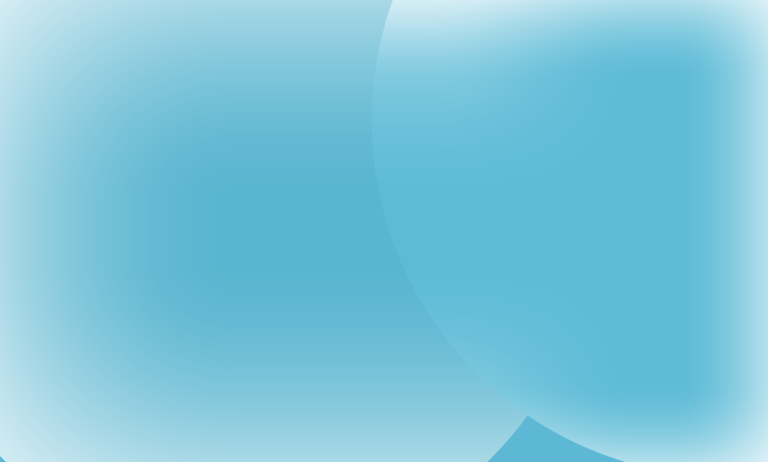
A Shadertoy shader for this background:

```glsl
// Two overlapping pale-rimmed discs on a flat aqua background.

const float ASPECT = 1.6696;   // scene width in units of its height
const vec3 BACKDROP = vec3(0.361, 0.722, 0.832);
const vec3 LEFT_BASE = vec3(0.351, 0.710, 0.815);
const vec3 RIGHT_BASE = vec3(0.369, 0.735, 0.842);
const vec3 GLOW = vec3(1.0);

// Soft-edged coverage of a disc
float disc(vec2 p, vec2 center, float radius, float blur) {
    return 1.0 - smoothstep(-blur, blur, length(p - center) - radius);
}

// Glow strength falling from an edge to zero over a given reach
float edgeGlow(float dist, float reach, float strength, float power) {
    return strength * pow(clamp(1.0 - dist / reach, 0.0, 1.0), power);
}

// Combined opacity of two overlaid glows
float overlay(float a, float b) {
    return 1.0 - (1.0 - a) * (1.0 - b);
}

// Glow along both the top and the bottom edge
float verticalGlow(float y, float reach, float strength) {
    return overlay(edgeGlow(1.0 - y, reach, strength, 1.7),
                   edgeGlow(y, reach, strength, 1.7));
}

void mainImage(out vec4 fragColor, in vec2 fragCoord) {
    vec2 p = fragCoord / iResolution.xy * vec2(ASPECT, 1.0);
    float blur = 0.75 / iResolution.y;

    // Left disc: broad glow from the left, top and bottom
    float broadGlow = verticalGlow(p.y, 0.435, 0.48);
    float leftGlow = overlay(broadGlow, edgeGlow(p.x, 0.52, 0.51, 2.0));
    vec3 leftColor = mix(LEFT_BASE, GLOW, leftGlow);

    // Right disc: tight glow, with the broad one showing through its left side
    float through = broadGlow * (1.0 - smoothstep(0.935, 1.39, p.x));
    float tightGlow = overlay(verticalGlow(p.y, 0.174, 0.52),
                              edgeGlow(ASPECT - p.x, 0.196, 0.55, 1.7));
    vec3 rightColor = mix(RIGHT_BASE, GLOW, overlay(through, tightGlow));

    // Layers from back to front
    vec3 color = BACKDROP;
    color = mix(color, leftColor, disc(p, vec2(0.536, 0.546), 0.756, blur));
    color = mix(color, rightColor, disc(p, vec2(1.579, 0.739), 0.7707, blur));
    fragColor = vec4(color, 1.0);
}
```
